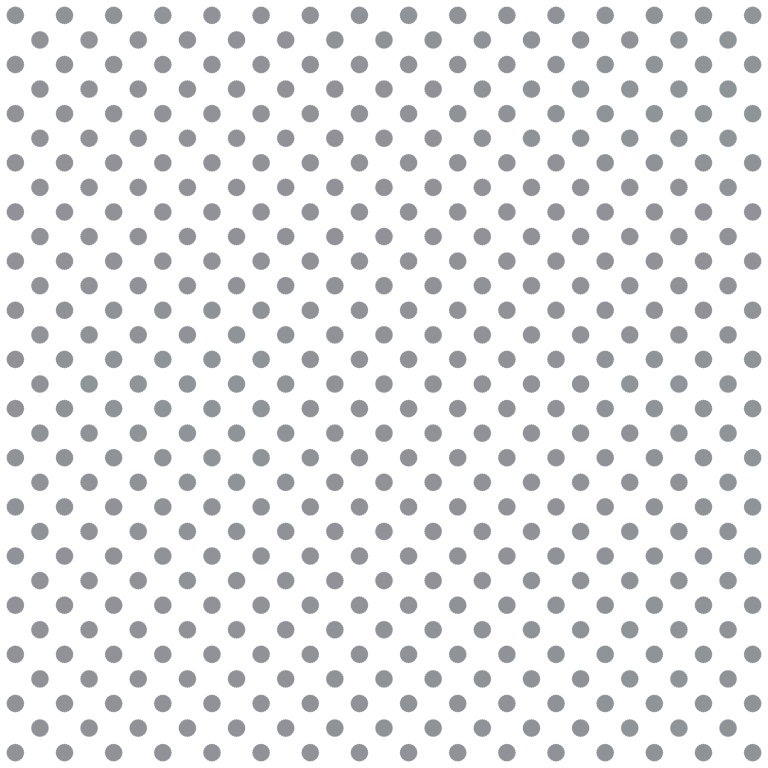
Reproduce this pattern procedurally as a WebGL 1 fragment shader.

```glsl
precision highp float;

uniform vec2 u_resolution;

const float PITCH = 0.064;
const float DOT_RADIUS = 0.0113;
const float SCALLOPS = 24.0;
const float SCALLOP_DEPTH = 0.0002;
const vec3 PAPER = vec3(1.0);
const vec3 COOL_GREY = vec3(0.555, 0.583, 0.598);
const vec3 WARM_GREY = vec3(0.570, 0.567, 0.594);

float hash(vec2 p) {
    return fract(sin(dot(p, vec2(127.1, 311.7))) * 43758.55);
}

float valueNoise(vec2 p) {
    vec2 cell = floor(p);
    vec2 f = fract(p);
    f = f * f * (3.0 - 2.0 * f);
    float low = mix(hash(cell), hash(cell + vec2(1.0, 0.0)), f.x);
    float high = mix(hash(cell + vec2(0.0, 1.0)), hash(cell + 1.0), f.x);
    return mix(low, high, f.y);
}

// Nearest centre of two square grids offset by half a step
vec2 nearestCentre(vec2 p) {
    vec2 corner = floor(p + 0.5);
    vec2 middle = floor(p) + 0.5;
    return distance(p, corner) < distance(p, middle) ? corner : middle;
}

// Signed distance to a disc with a finely scalloped rim
float scallopedDisc(vec2 p, float radius, float lobes, float depth) {
    float angle = atan(p.y, p.x + 1e-6);
    return length(p) - radius - depth * cos(lobes * angle);
}

void main() {
    float shortSide = min(u_resolution.x, u_resolution.y);
    float pixel = 1.0 / shortSide;
    vec2 p = (gl_FragCoord.xy - 0.5 * u_resolution) * pixel;

    // Staggered dots, with one at the centre of the canvas
    vec2 centre = nearestCentre(p / PITCH);
    float d = scallopedDisc(p - centre * PITCH, DOT_RADIUS, SCALLOPS, SCALLOP_DEPTH);
    float coverage = 1.0 - smoothstep(-0.75 * pixel, 0.75 * pixel, d);

    // Faint drift of tint from dot to dot
    float warmth = valueNoise(centre * 0.35 + 20.0);
    vec3 ink = mix(COOL_GREY, WARM_GREY, warmth);

    gl_FragColor = vec4(mix(PAPER, ink, coverage), 1.0);
}
```
